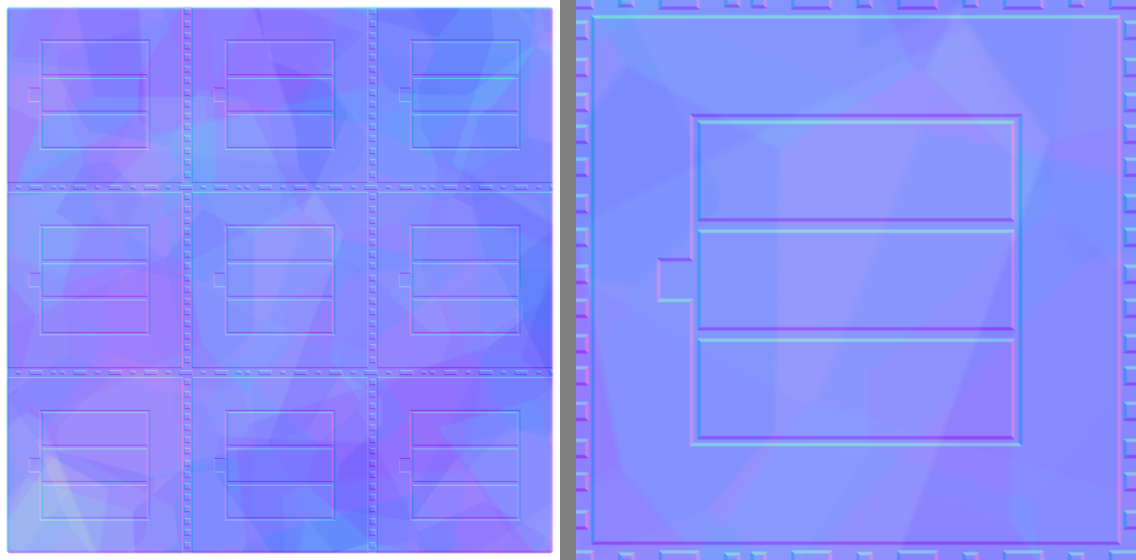
Left: the whole. Right: its middle third, enlarged.
Give the GLSL for this texture map, as a WebGL 1 fragment shader.

```glsl
precision highp float;
uniform vec2 u_resolution;

// Layout unit: 1/768 of the canvas. Panels repeat every 254 units.

vec2 hash2(vec2 p) {
  return fract(sin(vec2(dot(p, vec2(127.1, 311.7)), dot(p, vec2(269.5, 183.3)))) * 43758.5453);
}

float box(vec2 p, vec2 halfSize) {
  vec2 d = abs(p) - halfSize;
  return length(max(d, 0.0)) + min(max(d.x, d.y), 0.0);
}

// 1 inside a shape, 0 outside, with a narrow bevel
float plateau(float d) {
  return 1.0 - smoothstep(-1.1, 1.1, d);
}

// Random tilt per Voronoi cell, blended thinly at the borders
vec2 shardTilt(vec2 p) {
  vec2 cell = floor(p), nearTilt = vec2(0.0), nextTilt = vec2(0.0);
  float nearDist = 9.0, nextDist = 9.0;
  for (int y = -1; y <= 1; y++) {
    for (int x = -1; x <= 1; x++) {
      vec2 id = cell + vec2(float(x), float(y));
      vec2 offset = id + hash2(id) - p;
      float d = dot(offset, offset);
      vec2 tilt = hash2(id + 37.0) - 0.5;
      if (d < nearDist) {
        nextDist = nearDist; nextTilt = nearTilt;
        nearDist = d; nearTilt = tilt;
      } else if (d < nextDist) {
        nextDist = d; nextTilt = tilt;
      }
    }
  }
  return mix(nextTilt, nearTilt, 0.5 + 0.5 * smoothstep(0.0, 0.02, nextDist - nearDist));
}

// Overlapping layers of angular patches
vec2 patchTilt(vec2 p) {
  vec2 sum = vec2(0.0);
  float weight = 0.22;
  p = p / 768.0 * 3.2 + 11.0;
  for (int i = 0; i < 5; i++) {
    sum += weight * shardTilt(p * vec2(1.1, 0.8));
    p = mat2(0.74, 0.96, -0.96, 0.74) * p + 7.3;
    weight *= 0.86;
  }
  return sum;
}

// Rivets down the vertical seams, dots and dashes along the horizontal ones
float studs(vec2 q) {
  vec2 seam = mod(q, 254.0) - 127.0;
  float down = 127.0 - q.y - 5.3;
  float slot = floor(down / 15.875);
  float jitter = 2.6 * hash2(vec2(slot, 4.0)).x - 1.3;
  float d = box(vec2(seam.x, down - (slot + 0.5) * 15.875 - jitter), vec2(4.0, 3.7));
  if (slot < 0.0 || slot > 14.0) d = 9.0;
  for (int i = 0; i < 11; i++) {
    float k = float(i);
    float x = -105.0 + 24.2 * k - 12.1 * step(2.5, k);
    float isDash = k < 2.5 ? mod(k, 2.0) : 1.0 - mod(k, 2.0);
    float along = mod(q.x - x + 127.0, 254.0) - 127.0;
    float tall = mix(1.6 + 1.4 * hash2(vec2(k, 9.0)).x, 2.7, isDash);
    d = min(d, box(vec2(along, seam.y), vec2(mix(3.0, 8.6, isDash), tall)));
  }
  return d;
}

float height(vec2 p) {
  vec2 q = mod(p + 127.0, 254.0) - 127.0;
  // Sunken frame with a side tab
  float frame = min(box(q, vec2(75.2)), box(q + vec2(80.0, 0.0), vec2(10.2, 9.3)));
  // Three raised bars
  float row = clamp(floor(q.y / 50.3 + 0.5), -1.0, 1.0);
  float bar = box(q - vec2(0.0, row * 49.8), vec2(71.8, 22.3));
  // Grooves between panels
  float groove = min(127.0 - abs(q.x), 127.0 - abs(q.y)) - 6.7;
  return plateau(bar) - plateau(frame) - plateau(groove) + plateau(studs(q));
}

void main() {
  vec2 p = (gl_FragCoord.xy / u_resolution - 0.5) * 768.0;
  vec2 e = vec2(384.0 / u_resolution.x, 0.0);
  vec2 slope = vec2(height(p + e.xy) - height(p - e.xy),
                    height(p + e.yx) - height(p - e.yx)) / (2.0 * e.x);

  // Surface tilt: patches, bevels, then the rounded rim of the slab
  vec2 tilt = vec2(0.05, 0.1) + patchTilt(p) - 0.68 * slope;
  tilt += 0.5 * sign(p) * smoothstep(369.0, 375.0, abs(p));
  tilt = clamp(tilt, -0.68, 0.68);
  vec3 normal = vec3(tilt, sqrt(max(1.0 - dot(tilt, tilt), 0.0)));
  vec3 color = 0.5 + 0.5 * normal;

  // White margin
  float slab = box(p, vec2(370.0)) - 4.0;
  color = mix(color, vec3(1.0), smoothstep(-2.0, 2.2, slab));
  gl_FragColor = vec4(color, 1.0);
}
```
